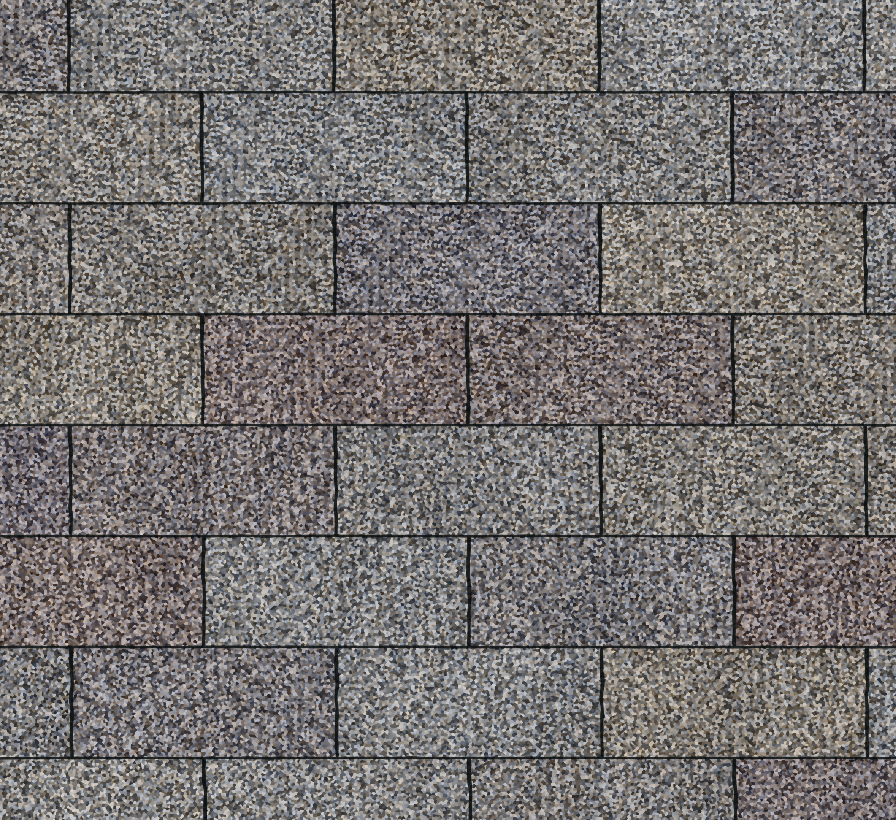
This texture is drawn by a Shadertoy shader. Its source:

```glsl
// Asphalt roof shingles: staggered granule-coated tabs divided by thin dark gaps.

const vec2 TAB_SIZE = vec2(0.3234, 0.1353);   // in canvas heights
const vec2 TAB_ORIGIN = vec2(0.0835, -0.0228); // measured from the top left
const float ROW_DRIFT = 0.0045;               // sideways creep down the roof
const float COURSE_GAP = 0.0030;
const float SLOT_GAP = 0.0044;
const float GRAIN_SIZE = 0.0033;

const vec3 BASE_COLOR = vec3(0.483, 0.472, 0.462);
const vec3 GAP_COLOR = vec3(0.075, 0.09, 0.09);
const vec3 WARM_TINT = vec3(0.50, 0.06, -0.56);
const vec3 PURPLE_TINT = vec3(0.25, -0.35, 0.20);

float hash(vec2 p) {
    return fract(sin(dot(p, vec2(127.1, 311.7))) * 43758.5453);
}

vec2 hash2(vec2 p) {
    return vec2(hash(p), hash(p + vec2(37.3, 17.9)));
}

float valueNoise(vec2 p) {
    vec2 cell = floor(p);
    vec2 f = fract(p);
    f = f * f * (3.0 - 2.0 * f);
    float low = mix(hash(cell), hash(cell + vec2(1.0, 0.0)), f.x);
    float high = mix(hash(cell + vec2(0.0, 1.0)), hash(cell + 1.0), f.x);
    return mix(low, high, f.y);
}

// Softly blended scattered granules: x = brightness, y = warmth, both about 0
vec2 granules(vec2 p) {
    vec2 cell = floor(p);
    vec2 total = vec2(0.0);
    float weightSum = 0.0;
    for (int j = -1; j <= 1; j++) {
        for (int i = -1; i <= 1; i++) {
            vec2 id = cell + vec2(i, j);
            vec2 offset = id + hash2(id) - p;
            float weight = exp(-12.0 * dot(offset, offset));
            total += weight * (hash2(id + 71.7) - 0.5);
            weightSum += weight;
        }
    }
    return total / weightSum;
}

// Antialiased coverage of a line of the given width
float lineMask(float dist, float width, float pixel) {
    float inner = max(0.5 * (width - pixel), 0.0);
    return 1.0 - smoothstep(inner, inner + pixel, abs(dist));
}

// Tone and tint that differ from tab to tab, with faint mottling
vec3 tabColor(vec2 id, vec2 p) {
    float tone = (hash(id + 3.7) - 0.5) * 0.085;
    float warmth = (hash(id + 11.3) - 0.5) * 0.055;
    float darkness = smoothstep(0.0, 0.05, -tone);
    float mottling = valueNoise(p * 14.0 + id * 5.3) - 0.5;
    mottling += 0.6 * (valueNoise(p * 45.0) - 0.5);
    return BASE_COLOR + tone + 0.05 * mottling
         + WARM_TINT * warmth + PURPLE_TINT * 0.04 * darkness;
}

void mainImage(out vec4 fragColor, in vec2 fragCoord) {
    float pixel = 1.0 / iResolution.y;
    vec2 p = fragCoord * pixel;
    vec2 fromTop = vec2(p.x, 1.0 - p.y);

    // Staggered tab layout, rows counted downward
    vec2 grid = (fromTop - TAB_ORIGIN) / TAB_SIZE;
    grid.y += 0.006 * (valueNoise(p * vec2(40.0, 5.0)) - 0.5);
    float row = floor(grid.y);
    grid.x -= 0.5 * mod(row, 2.0) + ROW_DRIFT * fromTop.y / TAB_SIZE.x;
    grid.x += 0.006 * (valueNoise(vec2(row * 7.0, p.y * 60.0)) - 0.5);
    vec2 tabId = vec2(floor(grid.x), row);
    vec2 local = fract(grid);
    vec2 gapDist = (0.5 - abs(local - 0.5)) * TAB_SIZE;

    // Granular surface
    vec2 grain = granules(p / GRAIN_SIZE);
    vec3 color = tabColor(tabId, p);
    color += 0.60 * grain.x + WARM_TINT * 0.17 * grain.y;

    // Slight shade under each course, pale cut edge at its foot
    color -= 0.05 * exp(-local.y * TAB_SIZE.y / 0.004);
    color += 0.04 * exp(-(1.0 - local.y) * TAB_SIZE.y / 0.004);

    // Ragged gaps, with slots a little wider near the top
    float ragged = 0.8 + 0.4 * valueNoise(p * 110.0);
    float slotWidth = SLOT_GAP * ragged * mix(1.1, 0.9, local.y);
    float course = 0.92 * lineMask(gapDist.y, COURSE_GAP * ragged, pixel);
    float slot = 0.96 * lineMask(gapDist.x, slotWidth, pixel);
    color = mix(color, GAP_COLOR + 0.06 * grain.x, max(course, slot));

    fragColor = vec4(clamp(color, 0.0, 1.0), 1.0);
}
```
